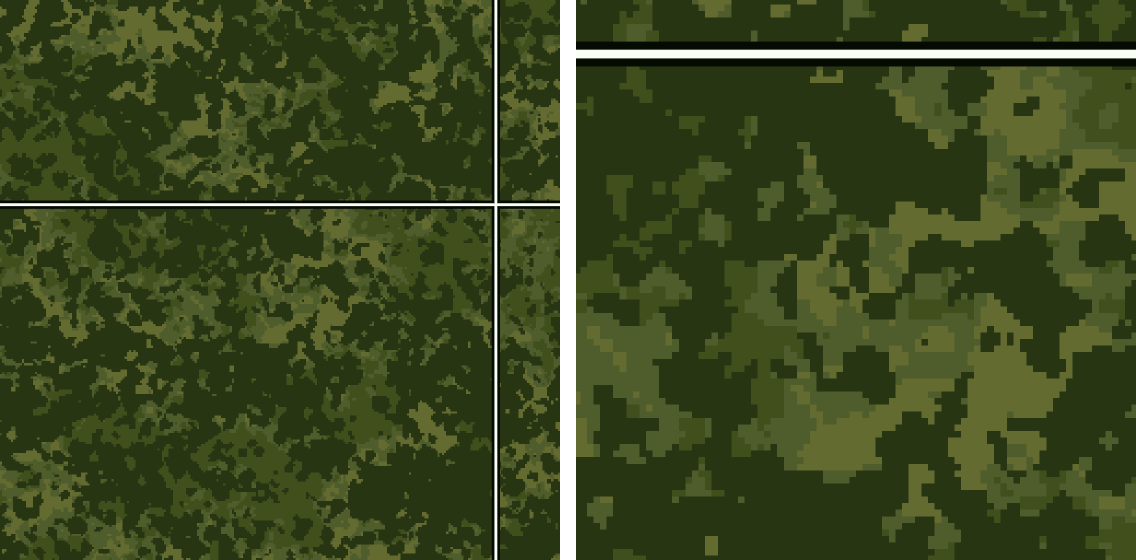
Left: the whole. Right: its middle third, enlarged.
Reproduce this pattern procedurally as a Shadertoy shader.

```glsl
// Draws mottled olive camouflage in small square grains, split by two thin white dividers.
#define GRAINS 256.0                // grains across the canvas
#define COVER 0.20                  // higher: more dark ground
#define LIGHT_MID -0.06             // higher: fewer mid-light grains
#define LIGHT_TOP 0.88              // higher: fewer of the lightest grains
#define DIVIDER vec2(0.8855, 0.6345)
#define WHITE_HALF 0.0026
#define BLACK_HALF 0.0074

const vec3 GROUND = vec3(0.155, 0.208, 0.075);
const vec3 MOSS   = vec3(0.25, 0.31, 0.11);
const vec3 OLIVE  = vec3(0.31, 0.36, 0.17);
const vec3 STRAW  = vec3(0.39, 0.42, 0.19);
const vec3 BLACK  = vec3(0.02, 0.04, 0.01);
const vec3 WHITE  = vec3(0.98, 1.0, 0.96);

vec2 hash22(vec2 p) {
    vec3 q = fract(p.xyx * vec3(0.1031, 0.1030, 0.0973));
    q += dot(q, q.yzx + 33.33);
    return fract((q.xx + q.yz) * q.zy);
}

// Value noise, scaled to zero mean and unit deviation
float noise(vec2 p) {
    vec2 i = floor(p), f = fract(p);
    f = f * f * (3.0 - 2.0 * f);
    float low  = mix(hash22(i).x, hash22(i + vec2(1, 0)).x, f.x);
    float high = mix(hash22(i + vec2(0, 1)).x, hash22(i + vec2(1, 1)).x, f.x);
    return (mix(low, high, f.y) - 0.5) / 0.2145;
}

// Distance to the nearest scattered point, scaled the same way
float cellular(vec2 p) {
    vec2 i = floor(p), f = fract(p);
    float nearest = 4.0;
    for (int y = -1; y <= 1; y++)
    for (int x = -1; x <= 1; x++) {
        vec2 cell = vec2(x, y);
        vec2 d = cell + hash22(i + cell) - f;
        nearest = min(nearest, dot(d, d));
    }
    return (sqrt(nearest) - 0.42) / 0.18;
}

// Ragged network: broad patches, round holes and frayed rims
float coverage(vec2 p) {
    float sum = 0.50 * noise(p * 9.0 + 11.0)
              + 0.55 * noise(p * 22.0 + 37.0)
              + 0.60 * cellular(p * 34.0 + 5.0)
              + 0.50 * noise(p * 60.0 + 71.0)
              + 0.30 * noise(p * 128.0 + 23.0);
    return sum / 1.119;
}

// Broad light clumps with a speckled transition
float lightness(vec2 p) {
    float sum = 0.80 * noise(p * 8.0 + 53.0)
              + 0.60 * noise(p * 20.0 + 91.0)
              + 0.45 * noise(p * 60.0 + 131.0)
              + 0.30 * noise(p * 128.0 + 173.0);
    return sum / 1.137;
}

vec3 camouflage(vec2 p) {
    vec2 panel = step(DIVIDER, p);
    vec2 grain = (floor(p * GRAINS) + 0.5) / GRAINS + panel * 3.17 + 1.0;
    if (coverage(grain) < COVER) return GROUND;
    float light = lightness(grain);
    if (light < LIGHT_MID) return MOSS;
    return light < LIGHT_TOP ? OLIVE : STRAW;
}

void mainImage(out vec4 fragColor, in vec2 fragCoord) {
    float pixel = 1.0 / min(iResolution.x, iResolution.y);
    vec2 uv = fragCoord * pixel;

    // Four samples per pixel smooth the grain edges
    vec3 color = vec3(0.0);
    for (int k = 0; k < 4; k++) {
        vec2 offset = vec2(k & 1, k >> 1) * 0.5 - 0.25;
        color += 0.25 * camouflage(uv + offset * pixel);
    }

    // White dividers with black borders
    vec2 gap = abs(uv - DIVIDER);
    float dist = min(gap.x, gap.y);
    color = mix(color, BLACK, clamp((BLACK_HALF - dist) / pixel + 0.5, 0.0, 1.0));
    color = mix(color, WHITE, clamp((WHITE_HALF - dist) / pixel + 0.5, 0.0, 1.0));
    fragColor = vec4(color, 1.0);
}
```
